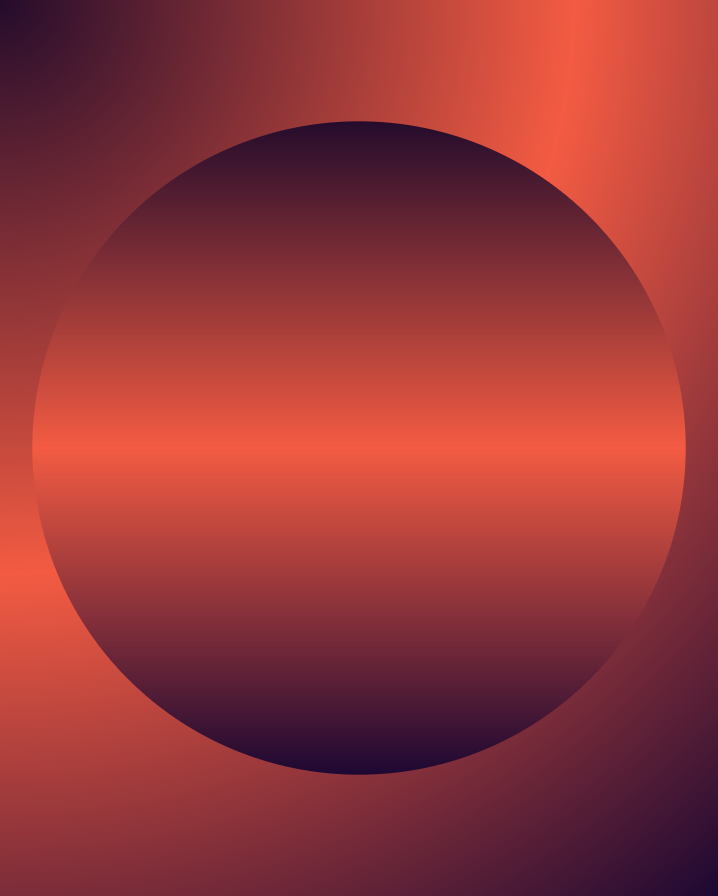
This background is drawn by a Shadertoy shader. Its source:

```glsl
// Dusk-coloured disc with a glowing horizontal band, over a radial glow from the upper left corner.

#define DISC_RADIUS 0.455                     // in canvas widths
#define GLOW_POSITION 0.5                     // where each gradient peaks, 0 to 1
#define START_COLOR vec3(0.141, 0.045, 0.172) // plum
#define GLOW_COLOR vec3(0.953, 0.357, 0.259)  // coral
#define END_COLOR vec3(0.114, 0.030, 0.196)   // indigo

// Three-stop gradient: dark, glowing, dark.
vec3 duskGradient(float t) {
    t = clamp(t, 0.0, 1.0);
    vec3 rising = mix(START_COLOR, GLOW_COLOR, t / GLOW_POSITION);
    vec3 falling = mix(GLOW_COLOR, END_COLOR, (t - GLOW_POSITION) / (1.0 - GLOW_POSITION));
    return t < GLOW_POSITION ? rising : falling;
}

void mainImage(out vec4 fragColor, in vec2 fragCoord) {
    // Canvas width is one unit.
    vec2 canvas = iResolution.xy / iResolution.x;
    vec2 point = fragCoord / iResolution.x;
    float pixel = 1.0 / iResolution.x;

    // Radial backdrop, spanning the full diagonal from the upper left corner.
    float cornerDistance = length(point - vec2(0.0, canvas.y));
    vec3 color = duskGradient(cornerDistance / length(canvas));

    // Disc shaded from top to bottom.
    vec2 fromCenter = point - 0.5 * canvas;
    vec3 discColor = duskGradient(0.5 - 0.5 * fromCenter.y / DISC_RADIUS);
    float edgeDistance = length(fromCenter) - DISC_RADIUS;
    float coverage = clamp(0.5 - edgeDistance / pixel, 0.0, 1.0);

    fragColor = vec4(mix(color, discColor, coverage), 1.0);
}
```
